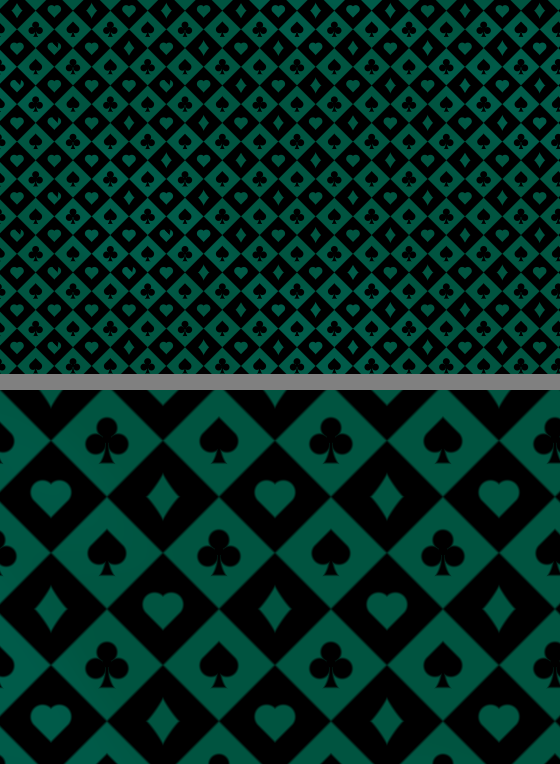
Top: the whole. Bottom: its middle third, enlarged.
A WebGL 2 fragment shader for this pattern:

```glsl
#version 300 es
precision highp float;

uniform vec2 u_resolution;
out vec4 fragColor;

#define GRID vec2(15.0, 10.0)
#define OFFSET vec2(-0.045, 0.215)
#define GREEN vec3(0.0, 0.33, 0.25)
#define GREEN_LIGHT vec3(0.0, 0.355, 0.285)
#define HEART_SIZE 0.30
#define SPADE_SIZE 0.285
#define PIP_HALF vec2(0.145, 0.205)
#define RIM_WIDTH 0.025
#define RIM_SHADE 0.12
#define SOFTNESS 0.03
#define TAU 6.2831853

float dot2(vec2 v) { return dot(v, v); }

// Unit heart with its tip at the origin, about 1.1 high.
float heartUnit(vec2 p) {
  p.x = abs(p.x);
  if (p.x + p.y > 1.0) return length(p - vec2(0.25, 0.75)) - 0.35355;
  float d2 = min(dot2(p - vec2(0.0, 1.0)), dot2(p - 0.5 * max(p.x + p.y, 0.0)));
  return sqrt(d2) * sign(p.x - p.y);
}

float heart(vec2 p) {
  return heartUnit((p + vec2(0.0, 0.185)) / HEART_SIZE) * HEART_SIZE;
}

// Heart with a slanted notch worn into its upper edge.
float brokenHeart(vec2 p) {
  vec2 q = p - vec2(0.035, 0.13);
  float notch = abs(q.x + 0.4 * q.y) + 0.6 * abs(q.y) - 0.075;
  return max(heart(p), -notch);
}

// Diamond pip with slightly hollow sides.
float diamondPip(vec2 p) {
  vec2 q = pow(abs(p) / PIP_HALF, vec2(0.9));
  return (q.x + q.y - 1.0) * 0.117;
}

// Flared foot shared by spade and club.
float stem(vec2 p) {
  float t = max(-0.06 - p.y, 0.0);
  float side = abs(p.x) - 0.018 - 2.3 * t * t;
  return max(side, max(-0.2 - p.y, p.y));
}

float spade(vec2 p) {
  vec2 q = vec2(p.x, 0.21 - p.y) / SPADE_SIZE;
  return min(heartUnit(q) * SPADE_SIZE, stem(p));
}

float club(vec2 p) {
  float top = length(p - vec2(0.0, 0.115)) - 0.092;
  float sides = length(vec2(abs(p.x) - 0.1, p.y + 0.03)) - 0.092;
  float core = length(p - vec2(0.0, 0.02)) - 0.05;
  return min(min(top, sides), min(core, stem(p)));
}

bool isOdd(float n) { return mod(n, 2.0) > 0.5; }

// Hearts and diamonds alternate; wear gathers in the leftmost columns.
float redSuit(vec2 p, vec2 cell) {
  float column = cell.x;
  float row = GRID.y - 1.0 - cell.y;
  if (isOdd(column + row)) return heart(p);
  bool worn = row > 0.5 && (column < 2.5
    || (column == 3.0 && row == 7.0)
    || (column == 4.0 && row != 4.0));
  if (!worn) return diamondPip(p);
  bool broken = column != 2.0 && (isOdd(column) || mod(row, 4.0) == 2.0);
  return broken ? brokenHeart(p) : heart(p);
}

float blackSuit(vec2 p, vec2 cell) {
  return isOdd(cell.x + cell.y) ? spade(p) : club(p);
}

// Slow tonal drift made of whole waves, so it wraps.
float drift(vec2 uv) {
  float a = sin(TAU * (uv.x + uv.y) + 3.6);
  float b = sin(TAU * (2.0 * uv.x - uv.y) + 1.0);
  float c = sin(TAU * (5.0 * uv.x + 4.0 * uv.y));
  return 0.5 * a + 0.3 * b + 0.2 * c;
}

float coverage(float d, float blur) {
  return smoothstep(0.5 * blur, -0.5 * blur, d);
}

void main() {
  vec2 uv = gl_FragCoord.xy / u_resolution;
  vec2 g = uv * GRID - OFFSET;
  float pixel = max(GRID.x / u_resolution.x, GRID.y / u_resolution.y);
  float blur = max(1.3 * pixel, SOFTNESS);

  // Green and black tiles sit on two interleaved lattices.
  vec2 greenCell = mod(floor(g + 0.5), GRID);
  vec2 blackCell = mod(floor(g), GRID);
  vec2 pGreen = fract(g + 0.5) - 0.5;
  vec2 pBlack = fract(g) - 0.5;
  float tile = (abs(pGreen.x) + abs(pGreen.y) - 0.5) * 0.70711;

  // Tiles carry cut-out suits; the gaps carry green ones.
  float tileInk = coverage(max(tile, -blackSuit(pGreen, greenCell)), blur);
  float suitInk = coverage(redSuit(pBlack, blackCell), blur);

  vec3 green = mix(GREEN, GREEN_LIGHT, smoothstep(0.0, 0.6, drift(uv)));
  float rim = smoothstep(-RIM_WIDTH, 0.0, tile) * step(tile, blur);
  vec3 color = green * (1.0 - RIM_SHADE * rim) * max(tileInk, suitInk);
  fragColor = vec4(color, 1.0);
}
```
